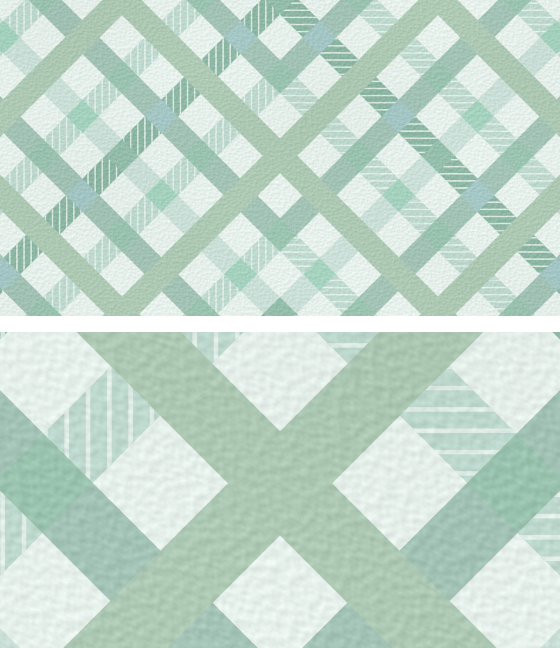
Top: the whole. Bottom: its middle third, enlarged.
This pattern is drawn by a WebGL 1 fragment shader. Its source:

```glsl
precision highp float;
uniform vec2 u_resolution;

// Coverage of a stripe centred on every multiple of period
float stripe(float t, float period, float halfWidth, float blur) {
  float d = abs(fract(t / period + 0.5) - 0.5) * period;
  return 1.0 - smoothstep(halfWidth - blur, halfWidth + blur, d);
}

vec2 hash2(vec2 cell) {
  vec2 q = vec2(dot(cell, vec2(127.1, 311.7)), dot(cell, vec2(269.5, 183.3)));
  return fract(sin(q) * 43758.55);
}

// Distance to the nearest scattered point
float cellular(vec2 p) {
  vec2 cell = floor(p);
  vec2 local = p - cell;
  float nearest = 2.0;
  for (int j = -1; j <= 1; j++) {
    for (int i = -1; i <= 1; i++) {
      vec2 g = vec2(float(i), float(j));
      nearest = min(nearest, length(g + hash2(cell + g) - local));
    }
  }
  return nearest;
}

float paperHeight(vec2 p) {
  return cellular(p * vec2(80.0, 105.0)) + 0.5 * cellular(p * vec2(165.0, 200.0) + 17.0);
}

void main() {
  float px = 1.0 / u_resolution.y;
  vec2 p = (gl_FragCoord.xy - vec2(0.5 * u_resolution.x, 0.0)) * px;

  // Diagonal axes, mirrored about the vertical centre line
  float side = abs(p.x);
  float rise = p.y - 0.507;
  float u = -side - rise;
  float v = rise - side;

  float sage = max(stripe(u, 1.0, 0.055, px), stripe(v, 1.0, 0.055, px));
  float paleU = stripe(u - 0.25, 0.5, 0.052, px);
  float darkU = stripe(u - 0.5, 1.0, 0.053, px);
  float greyV = stripe(v - 0.25, 0.5, 0.053, px);
  float paleV = stripe(v - 0.5, 1.0, 0.052, px);

  // Hatching runs upright on the left and level on the right
  float across = p.x < 0.0 ? p.x : p.y;
  float hatch = stripe(across, 0.0225, 0.0024, 0.6 * px);

  vec3 white = vec3(0.90, 0.938, 0.92);
  vec3 color = white;
  color = mix(color, vec3(0.74, 0.845, 0.805), paleU);
  color = mix(color, vec3(0.55, 0.715, 0.64), darkU);
  color = mix(color, white, 0.85 * hatch * max(paleU, darkU));

  // Solid cross bands, tinted where they meet the hatched ones
  vec3 paleTint = mix(vec3(0.79, 0.872, 0.842), vec3(0.64, 0.82, 0.745), paleU);
  paleTint = mix(paleTint, vec3(0.58, 0.745, 0.67), darkU);
  color = mix(color, paleTint, paleV);
  vec3 greyTint = mix(vec3(0.635, 0.76, 0.71), vec3(0.60, 0.76, 0.685), paleU);
  greyTint = mix(greyTint, vec3(0.64, 0.775, 0.77), darkU);
  color = mix(color, greyTint, greyV);
  color = mix(color, vec3(0.675, 0.782, 0.70), sage);

  // Slow tonal drift
  float drift = sin(p.x * 5.3 + 1.7 * sin(p.y * 4.1)) * sin(p.y * 6.7 + p.x * 2.3);
  color += 0.008 * drift;

  // Embossed paper lit from the upper left
  vec2 toLight = vec2(-0.0018, 0.0025);
  float relief = paperHeight(p - toLight) - paperHeight(p + toLight);
  color += 0.055 * clamp(relief, -1.0, 1.0);

  gl_FragColor = vec4(color, 1.0);
}
```
